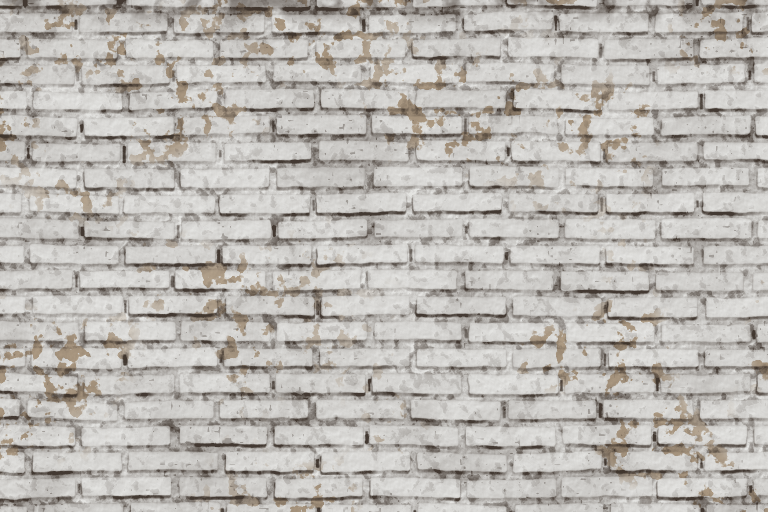
A WebGL 1 fragment shader for this texture:

```glsl
precision highp float;
// Weathered brick wall under white paint: running bond, rough joints, shadows and flaked patches.

uniform vec2 u_resolution;

// Layout; lengths are fractions of the canvas height
const float BRICKS_ACROSS = 8.0;
const float COURSES = 19.8;
const float TOP_SHIFT = 0.39;              // part of a course cut off at the top
const vec2 CANVAS = vec2(1.5, 1.0);
const vec2 BRICK_HALF = vec2(0.0885, 0.0192);
const float CORNER = 0.005;
const float EVEN_START = 0.84;             // left end of even courses, in bricks
const float ODD_START = 0.31;
const float START_JITTER = 0.10;
const float TILT = 0.035;
const float EDGE_ROUGHNESS = 0.0055;
const float SHADOW_DROP = 0.0055;
const float GAP_HALF_WIDTH = 0.0027;
const float GAP_SHARE = 0.42;              // share of end joints with an open gap
const float FLAKE_LEVEL = 0.60;

const vec3 PAINT = vec3(0.875, 0.873, 0.863);
const vec3 SHADE = vec3(0.23, 0.19, 0.16);
const vec3 FLAKE = vec3(0.62, 0.53, 0.42);

float hash(vec2 p) {
  vec3 q = fract(p.xyx * 0.1031);
  q += dot(q, q.yzx + 33.33);
  return fract((q.x + q.y) * q.z);
}

float noise(vec2 p) {
  vec2 i = floor(p), f = fract(p);
  f = f * f * (3.0 - 2.0 * f);
  return mix(mix(hash(i), hash(i + vec2(1.0, 0.0)), f.x),
             mix(hash(i + vec2(0.0, 1.0)), hash(i + 1.0), f.x), f.y);
}

float fbm(vec2 p) {
  float sum = 0.0, gain = 0.533;
  for (int i = 0; i < 4; i++) {
    sum += gain * noise(p);
    p = mat2(1.6, 1.2, -1.2, 1.6) * p + 7.3;
    gain *= 0.5;
  }
  return sum;
}

float roundedBox(vec2 p, vec2 halfSize, float radius) {
  vec2 q = abs(p) - halfSize + radius;
  return length(max(q, 0.0)) + min(max(q.x, q.y), 0.0) - radius;
}

void main() {
  vec2 uv = gl_FragCoord.xy / u_resolution;
  vec2 p = uv * CANVAS;
  float pixel = 1.0 / u_resolution.y;

  // Courses count down from the top; alternate ones shift by half a brick
  float down = (1.0 - uv.y) * COURSES - TOP_SHIFT + 0.16 * (noise(p * 5.0) - 0.5);
  float course = floor(down);
  float start = mix(EVEN_START, ODD_START, mod(course, 2.0));
  start += START_JITTER * (hash(vec2(course, 41.0)) - 0.5);
  float along = uv.x * BRICKS_ACROSS - start + 0.03;
  vec2 id = vec2(floor(along), course);
  vec2 pitch = CANVAS / vec2(BRICKS_ACROSS, COURSES);
  vec2 local = (vec2(fract(along), 1.0 - fract(down)) - 0.5) * pitch;

  // Each brick has its own size, place, tilt and tone
  float tone = hash(id + 3.7);
  float depth = hash(id + 19.1);
  vec2 halfSize = BRICK_HALF - vec2(0.003, 0.0025) * vec2(hash(id + 5.3), hash(id + 8.9));
  vec2 b = local - vec2(0.003 * (hash(id + 13.2) - 0.5), 0.0015);
  b.y += TILT * (hash(id + 27.4) - 0.5) * b.x;
  float rough = EDGE_ROUGHNESS * (fbm(p * 38.0) - 0.5);
  float d = roundedBox(b, halfSize, CORNER) + rough;
  float dAbove = roundedBox(b + vec2(0.001, SHADOW_DROP), halfSize, CORNER) + rough;
  float brick = 1.0 - smoothstep(-pixel, pixel, d);
  float dropShadow = (1.0 - smoothstep(-pixel, 1.5 * pixel, dAbove)) * (1.0 - brick);

  // Surface relief lit from the upper left
  float grain = fbm(p * 75.0);
  float relief = fbm((p + vec2(-0.0025, 0.004)) * 75.0) - grain;
  float patches = fbm(p * 11.0 + 4.0);

  // Darkness of the painted faces and of the lumpy mortar
  float face = 0.02 + 0.07 * tone * tone + 0.30 * max(patches - 0.5, 0.0);
  face += 0.22 * relief + 0.16 * smoothstep(0.58, 0.75, grain);
  float mortar = 0.12 + 0.55 * (patches - 0.42) + 0.6 * relief;
  mortar += 0.42 * smoothstep(0.50, 0.72, grain);
  float dark = mix(mortar, face, brick);
  dark += 0.11 * exp(-abs(d) / 0.0022);

  // Broken shadow below each brick
  float broken = smoothstep(0.25, 0.60, noise(p * vec2(28.0, 9.0) + 11.0));
  dark += dropShadow * (0.12 + 0.62 * depth * broken);

  // Open gaps at some of the brick ends
  vec2 joint = vec2(floor(along + 0.5), course);
  vec2 g = vec2((along - joint.x) * pitch.x, local.y + 0.002);
  float gapHeight = mix(0.007, 0.016, hash(joint + 31.8));
  float gapD = roundedBox(g, vec2(GAP_HALF_WIDTH, gapHeight), 0.002) + 0.7 * rough;
  float gap = 1.0 - smoothstep(-pixel, pixel, gapD);
  dark += gap * step(hash(joint + 52.6), GAP_SHARE) * mix(0.35, 0.85, hash(joint + 63.5));

  // Small pits, and grime along the top edge
  dark += 0.30 * smoothstep(0.86, 0.96, noise(p * 140.0)) * smoothstep(0.40, 0.65, patches);
  dark += 0.45 * smoothstep(0.94, 1.0, uv.y) * smoothstep(0.42, 0.68, fbm(p * 26.0));

  // Paint flaked off in clusters, mostly around the joints
  float cluster = smoothstep(0.42, 0.75, noise(p * 6.5 + 17.0));
  float flakeNoise = fbm(p * 42.0 + 23.0) - 0.06 * brick + 0.05 * cluster;
  float flake = smoothstep(FLAKE_LEVEL, FLAKE_LEVEL + 0.07, flakeNoise) * cluster;

  vec3 color = mix(PAINT, FLAKE, 0.8 * flake);
  color = mix(color, SHADE, clamp(dark, -0.03, 0.95));
  gl_FragColor = vec4(color, 1.0);
}
```
